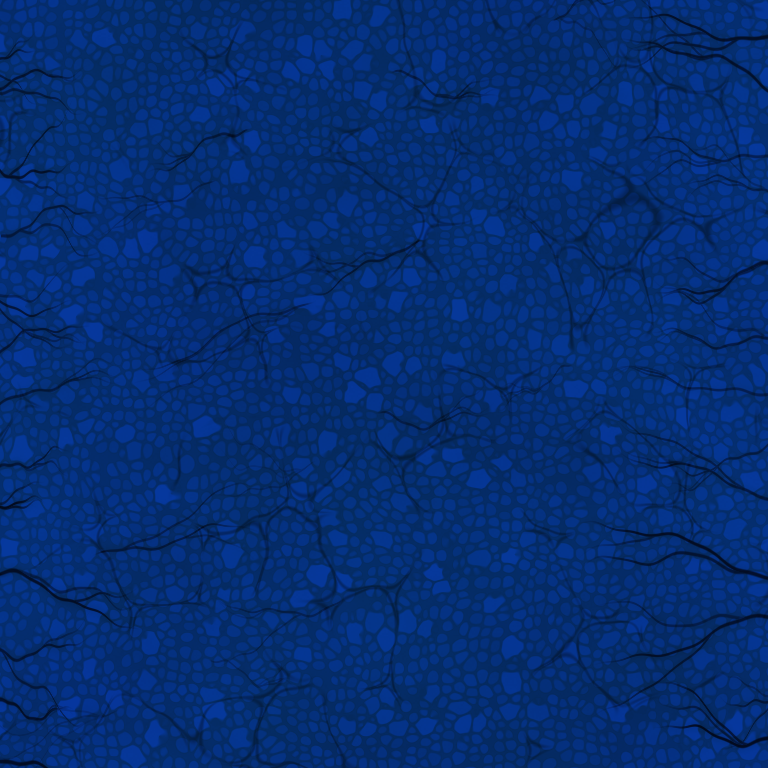
Give the GLSL for this texture, as a three.js fragment shader.

```glsl
// Deep blue leathery skin: rounded pebble cells of uneven size in darker grout,
// crossed by faint hairlines and by dark forked cracks creeping in from the sides.
// Cells are a size-weighted smooth Voronoi; cracks are tapered layered-sine strands.
varying vec2 vUv;

const vec3 DEEP_BLUE = vec3(0.018, 0.152, 0.330);
const vec3 BRIGHT_BLUE = vec3(0.022, 0.218, 0.620);
const vec3 CRACK_COLOR = vec3(0.008, 0.025, 0.085);
const float CELL_COUNT = 62.0;      // pebbles across the canvas
const float BIG_CELL_SHARE = 0.08;
const float GROUT = 0.085;          // half gap between pebbles, in cells
const float CELL_REACH = 0.40;      // radius limit of a pebble, in cells
const float CELL_SOFTNESS = 0.07;
const float ROUNDING = 9.0;         // lower is rounder
const float HAIRLINE_COUNT = 9.0;
const int CRACKS = 39;
const int STRANDS = 3;
const float CRACK_WIDTH = 0.0026;
const float SHADOW_WIDTH = 0.013;

vec3 hash3(vec2 p) {
  vec3 q = vec3(dot(p, vec2(127.1, 311.7)), dot(p, vec2(269.5, 183.3)), dot(p, vec2(419.2, 371.9)));
  return fract(sin(q) * 43758.55);
}

// Layered sines, roughly -1 to 1
float waves(vec2 p) {
  float sum = 0.0;
  float amp = 0.55;
  for (int i = 0; i < 4; i++) {
    sum += amp * sin(p.x + 1.7 * sin(p.y * 0.8)) * cos(p.y + 1.3 * sin(p.x * 0.7));
    p = mat2(1.5, 1.1, -1.1, 1.5) * p + 2.3;
    amp *= 0.6;
  }
  return sum;
}

// Weighted cells: x smooth gap to the neighbours, y distance, z weight, w random tone
vec4 cells(vec2 p) {
  vec2 base = floor(p);
  float nearest = 9.0;
  float total = 0.0;
  vec2 traits = vec2(0.0);
  for (int j = -2; j <= 2; j++) {
    for (int i = -2; i <= 2; i++) {
      vec2 id = base + vec2(float(i), float(j));
      vec3 h = hash3(id);
      float weight = 0.2 * h.z + step(1.0 - BIG_CELL_SHARE, h.z) * (0.2 + 0.3 * h.x);
      float d = length(id + 0.1 + 0.8 * h.xy - p) - weight;
      total += exp(-ROUNDING * d);
      if (d < nearest) {
        nearest = d;
        traits = vec2(weight, fract(h.x * 7.0 + h.y * 13.0));
      }
    }
  }
  float others = max(total * exp(ROUNDING * nearest) - 1.0, 0.00001);
  return vec4(-log(others) / ROUNDING, nearest, traits);
}

// Forked cracks: x dark core, y soft shadow
vec2 cracks(vec2 p) {
  vec2 dark = vec2(0.0);
  for (int i = 0; i < CRACKS; i++) {
    float n = float(i);
    vec3 h = hash3(vec2(n, 4.0));
    vec3 g = hash3(vec2(n, 9.0));
    float kind = mod(n, 3.0);                 // 0 left, 1 right, 2 inside
    float inside = step(1.5, kind);
    float side = kind < 0.5 ? 1.0 : (kind < 1.5 ? -1.0 : sign(h.z - 0.5));
    float root = inside > 0.5 ? 0.1 + 0.8 * g.z : 0.5 - 0.5 * side - side * 0.07 * g.z * g.z;
    float reach = mix(0.10, 0.27, h.y);
    float t = (p.x - root) * side / reach;
    if (t < 0.0 || t > 1.0) continue;
    float bend = 0.011 * sin(t * 5.0 + 6.3 * g.x) + 0.005 * sin(t * 12.0 + 6.3 * h.z)
               + 0.0015 * sin(t * 31.0 + 6.3 * g.y);
    float trunk = (n + h.x) / float(CRACKS) + (g.x - 0.5) * 0.75 * reach * t + bend;
    float taper = (1.0 - t) * smoothstep(0.0, 0.2, t + 0.12 * (1.0 - inside));
    float strength = mix(0.45 + 0.55 * g.y, 0.2 + 0.45 * g.y, inside);
    for (int j = 0; j < STRANDS; j++) {
      float s = float(j);
      vec3 k = hash3(vec2(n, 20.0 + s));
      float past = max(t - 0.1 - 0.5 * k.x, 0.0) * step(0.5, s);
      float y = trunk + past * (k.y - 0.5) * 0.30 + 0.012 * past * sin(past * 14.0 + 6.3 * k.z);
      float d = abs(p.y - y);
      float thick = CRACK_WIDTH * taper * strength + 0.0011;
      float fade = strength * smoothstep(0.0, 0.35, taper) * (1.0 - 0.2 * s);
      dark.x = max(dark.x, fade * (1.0 - smoothstep(thick * 0.3, thick * 1.3, d)));
      dark.y = max(dark.y, fade * (1.0 - smoothstep(0.0, SHADOW_WIDTH, d)));
    }
  }
  return dark;
}

void main() {
  vec2 p = vUv;
  vec2 warp = vec2(waves(p * 9.0 + 1.0), waves(p * 9.0 + 7.0));

  // Broad light: brighter flanks and drifting dark patches
  float flank = smoothstep(0.5, 1.0, abs(p.x - 0.5) * 2.0);
  float light = 0.10 * flank + 0.11 * waves(p * vec2(6.0, 9.0) + 3.0) + 0.04 * waves(p * 34.0);

  // Pebbles
  vec4 cell = cells((p + 0.014 * warp) * CELL_COUNT);
  float inset = min(cell.x * 0.5 - GROUT, CELL_REACH - cell.y);
  float pebble = smoothstep(-CELL_SOFTNESS, CELL_SOFTNESS, inset);
  float rim = 1.0 - smoothstep(0.0, 0.09, abs(inset + 0.04));
  float lift = 0.22 + 0.20 * cell.w + 0.42 * cell.z;
  float tone = 0.24 + light + pebble * lift - 0.07 * rim;
  tone += 0.035 * (hash3(floor(p * 420.0)).x - 0.5);

  // Faint hairlines in open patches
  vec4 hair = cells((p + 0.025 * warp) * HAIRLINE_COUNT + 31.0);
  float hairline = 1.0 - smoothstep(0.0, 0.045, abs(hair.x));
  hairline *= smoothstep(-0.15, 0.35, waves(p * 13.0 + 5.0));

  vec2 crack = cracks(p + 0.003 * warp.yx);
  tone -= 0.20 * crack.y + 0.18 * hairline;
  vec3 color = mix(DEEP_BLUE, BRIGHT_BLUE, clamp(tone, -0.1, 1.0));
  color.g += 0.008 * waves(p * 7.0 + 12.0);
  color = mix(color, CRACK_COLOR, clamp(0.9 * crack.x + 0.3 * hairline, 0.0, 0.95));
  gl_FragColor = vec4(color, 1.0);
}
```
